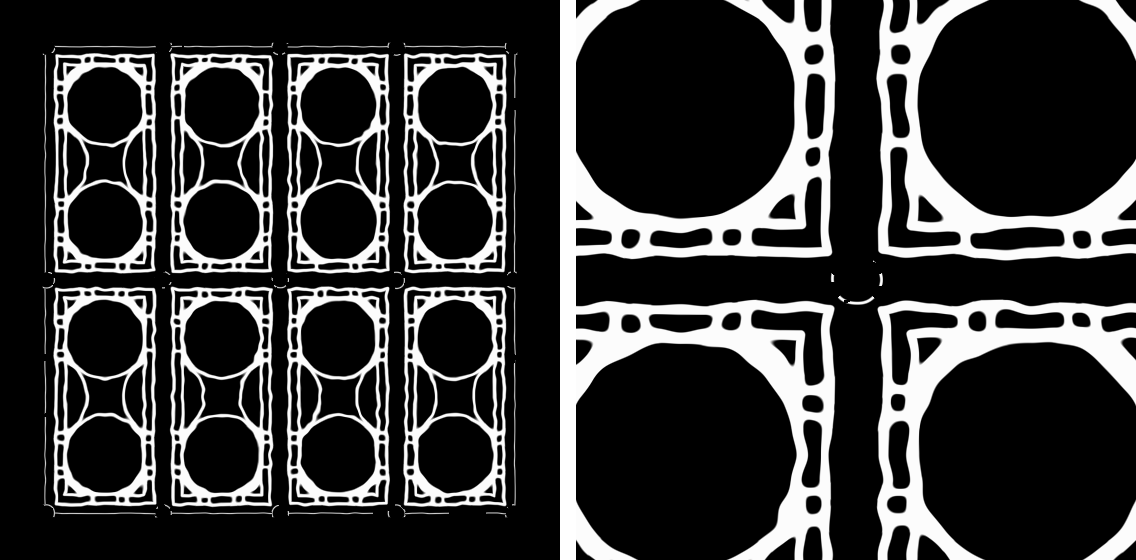
Left: the whole. Right: its middle third, enlarged.
Reproduce this pattern procedurally as a Shadertoy shader.

```glsl
float hash(vec2 p) {
    vec3 q = fract(p.xyx * 0.1031);
    q += dot(q, q.yzx + 33.33);
    return fract((q.x + q.y) * q.z);
}

float noise(vec2 p) {
    vec2 i = floor(p), f = fract(p);
    f = f * f * (3.0 - 2.0 * f);
    return mix(mix(hash(i), hash(i + vec2(1, 0)), f.x),
               mix(hash(i + vec2(0, 1)), hash(i + vec2(1, 1)), f.x), f.y);
}

float box(vec2 p, vec2 halfSize) {
    vec2 d = abs(p) - halfSize;
    return length(max(d, 0.0)) + min(max(d.x, d.y), 0.0);
}

// Union with filleted joints
float blend(float a, float b) {
    float h = max(0.025 - abs(a - b), 0.0);
    return min(a, b) - h * h * 10.0;
}

// Short bars bridging the double border, a few of them missing
float borderBars(vec2 p, vec2 cell) {
    vec2 q = abs(p);
    bool onSide = q.x - 0.339 > q.y - 0.844;
    float along = onSide ? q.y - 0.5 : q.x;
    float t = abs(along);
    float bar = min(abs(t - 0.106) - 0.0125, abs(t - 0.188) - 0.016);
    vec2 key = cell * 17.0 + sign(p) * 3.0
             + vec2(step(0.147, t) + (onSide ? 7.0 : 0.0), sign(along));
    return bar + 0.1 * step(0.92, hash(key));
}

float panel(vec2 p, vec2 cell) {
    vec2 q = abs(p);
    float outerBox = box(p, vec2(0.417, 0.92));
    float innerBox = box(p, vec2(0.339, 0.844));

    // Interlocking circles, cut off by the inner border
    float ring = length(q - vec2(0.0, 0.5)) - 0.344;
    float sideArc = length(q - vec2(0.5, 0.0)) - 0.344;
    float tracery = blend(abs(ring), abs(sideArc)) - 0.0135;

    // Solid webs between the circles and the border
    float diagonal = q.x + q.y;
    float web = max(max(-ring, -sideArc),
                    max(0.5 - diagonal, diagonal - 1.07) * 0.707);
    tracery = max(blend(tracery, web), innerBox);

    float bars = max(borderBars(p, cell), max(outerBox, -innerBox));
    float border = blend(abs(outerBox), abs(innerBox)) - 0.014;
    return blend(blend(border, bars), tracery);
}

// Broken thin frame with specks around the cell corners
float hairlines(vec2 p) {
    vec2 pitch = vec2(1, 2);
    float node = length(p - round(p / pitch) * pitch);
    float frame = abs(box(p, vec2(2.0125, 2.0))) - 0.0035;
    frame = max(frame, 0.07 - node);
    frame += 0.1 * step(noise(p * 6.0 + 31.0), 0.2);
    float specks = max(abs(node - 0.07) - 0.004, box(p, vec2(2.03)));
    specks += 0.1 * step(noise(p * 32.0 + 9.0), 0.52);
    return min(frame, specks);
}

void mainImage(out vec4 fragColor, in vec2 fragCoord) {
    // One unit is the horizontal panel pitch
    float unit = 4.8 / min(iResolution.x, iResolution.y);
    vec2 p = (fragCoord - 0.5 * iResolution.xy) * unit;

    // Rough, hand-cut edges
    vec2 wobble = vec2(noise(p * 14.0 + 50.0), noise(p * 14.0 + 90.0)) - 0.5;
    vec2 rough = p + wobble * 0.022;

    vec2 pitch = vec2(1, 2);
    vec2 cell = floor(p / pitch);
    float d = panel(rough - (cell + 0.5) * pitch, cell);
    d = max(d, box(p, vec2(2.0)));
    d = min(d, hairlines(p + wobble * 0.008));

    float ink = 1.0 - smoothstep(-0.9 * unit, 0.9 * unit, d);
    fragColor = vec4(vec3(0.99 * ink), 1.0);
}
```
